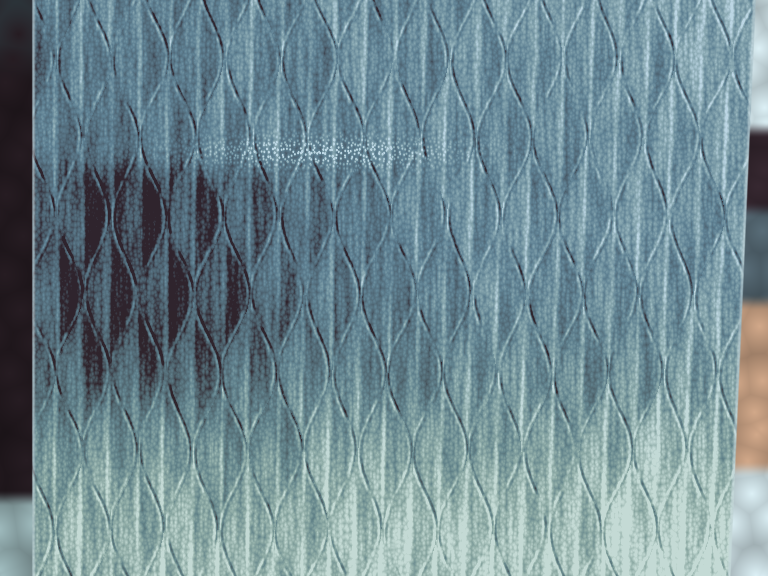
Reproduce this texture procedurally as a Shadertoy shader.

```glsl
// Pane of moulded teal glass: staggered pointed lenses between wavy ridges, with a dark reflection.
#define LENSES 12.8        // lenses across the pane
#define ROW_HEIGHT 0.136   // vertical step between staggered rows
#define FIRST_LENS 0.073   // centre of the first lens, along the pane
#define FIRST_ROW 0.896    // height of the top row of centres
#define SWING 0.44         // sideways swing of a ridge, in half lenses
#define RIDGE_WIDTH 0.0021 // half width of a ridge line
#define PEBBLE_SCALE 165.0 // surface grains per canvas height
#define STREAK_GAIN 0.32
#define GRAIN_GAIN 0.26
#define PANE_LEFT 0.042
const float PI = 3.14159;
const vec3 NIGHT = vec3(0.19, 0.14, 0.17);
const vec3 SLATE = vec3(0.31, 0.38, 0.42);
const vec3 TEAL = vec3(0.39, 0.51, 0.56);
const vec3 MIST = vec3(0.56, 0.66, 0.67);
const vec3 PALE = vec3(0.77, 0.84, 0.86);
const vec3 STONE = vec3(0.61, 0.49, 0.40);

float hash(vec2 p) {
    vec3 q = fract(p.xyx * 0.1031);
    q += dot(q, q.yzx + 33.33);
    return fract((q.x + q.y) * q.z);
}

// Distance to the nearest scattered point
float cellular(vec2 p) {
    float nearest = 2.0;
    for (int j = -1; j <= 1; j++)
    for (int i = -1; i <= 1; i++) {
        vec2 c = floor(p) + vec2(i, j);
        vec2 point = c + vec2(hash(c), hash(c + 57.0));
        nearest = min(nearest, length(point - p));
    }
    return nearest;
}

// Brightness from 0 to 1 mapped to the glass colours
vec3 glassRamp(float tone) {
    float t = clamp(tone, 0.0, 1.0) * 4.0;
    vec3 c = mix(NIGHT, SLATE, clamp(t, 0.0, 1.0));
    c = mix(c, TEAL, clamp(t - 1.0, 0.0, 1.0));
    c = mix(c, MIST, clamp(t - 2.0, 0.0, 1.0));
    return mix(c, PALE, clamp(t - 3.0, 0.0, 1.0));
}

// Neighbouring ridges swing in opposite phase
float phaseSign(float k) { return 1.0 - 2.0 * mod(k, 2.0); }

// Wavy ridge number k at height v
float ridge(float k, float v) {
    float wobble = 0.04 * sin(v * 2.3 + k * 4.1);
    return k + 0.5 + phaseSign(k) * SWING * cos(PI * v) + wobble;
}

// Dim garden seen past both sides of the pane
vec3 surroundings(vec2 p, float aspect) {
    float lumps = cellular(vec2(p.x * aspect, p.y) * 16.0);
    vec3 left = mix(MIST, NIGHT * 0.7, smoothstep(0.12, 0.15, p.y));
    left = mix(left, SLATE * 0.7, smoothstep(0.85, 0.95, p.y) * lumps);
    vec3 right = mix(PALE, STONE * 1.2, smoothstep(0.17, 0.2, p.y));
    right = mix(right, SLATE, smoothstep(0.46, 0.49, p.y));
    right = mix(right, NIGHT, smoothstep(0.62, 0.65, p.y));
    right = mix(right, PALE, smoothstep(0.76, 0.79, p.y));
    return mix(left, right, step(0.5, p.x)) * (1.12 - 0.35 * lumps);
}

void mainImage(out vec4 fragColor, in vec2 fragCoord) {
    vec2 p = fragCoord / iResolution.xy;
    float aspect = iResolution.x / iResolution.y;
    float px = 1.0 / iResolution.y;
    float paneRight = mix(0.951, 0.984, p.y);
    float paneWidth = paneRight - PANE_LEFT;

    // Lattice coordinates: one unit is half a lens by one row
    float u = ((p.x - PANE_LEFT) / paneWidth - FIRST_LENS) * LENSES * 2.0;
    float v = (FIRST_ROW - p.y) / ROW_HEIGHT;
    float unit = paneWidth * aspect / (2.0 * LENSES);

    // Nearest ridge, and the column that the point lies in
    float column = floor(u) - 1.0, nearest = 0.0, offset = 9.0;
    for (int i = -1; i <= 1; i++) {
        float k = floor(u) + float(i);
        float d = u - ridge(k, v);
        column += step(0.0, d);
        if (abs(d) < abs(offset)) { offset = d; nearest = k; }
    }
    float lean = -phaseSign(nearest) * sin(PI * v);
    float slope = SWING * PI * lean * unit / ROW_HEIGHT;
    float dist = offset * unit / sqrt(1.0 + slope * slope);
    float row = floor((v + mod(column, 2.0)) * 0.5 + 0.5);
    float variation = hash(vec2(column, row) + 40.0) - 0.5;

    // Broad light, and a dark reflection on the left
    float shadow = smoothstep(0.55, 0.15, p.x) * smoothstep(0.04, 0.12, p.x)
                 * smoothstep(0.2, 0.42, p.y) * smoothstep(0.75, 0.67, p.y);
    float tone = 0.53 + 0.38 * smoothstep(0.42, 0.0, p.y) + 0.28 * (p.x - 0.5);
    tone += 0.08 * smoothstep(0.7, 1.0, p.y) + 0.14 * variation - 0.23 * shadow;

    // Lens facets: bright spine, and a darker right half bounded by its rim
    float q = u - column + 0.2 * variation;
    float rim = ridge(column, v) - u;
    float darkSide = smoothstep(0.0, 0.12, q) * smoothstep(0.0, 0.3, rim);
    float spine = exp(-pow((q + 0.05) / 0.07, 2.0));
    tone += 0.2 * spine * (1.0 - 0.6 * shadow) - darkSide * (0.13 + 0.17 * shadow);

    // Rough surface of drawn-out streaks and fine grains
    vec2 s = vec2(p.x * aspect, p.y);
    float grain = cellular(s * vec2(1.0, 0.8) * PEBBLE_SCALE);
    float streak = cellular(s * vec2(115.0, 9.0));
    tone += STREAK_GAIN * (0.45 - streak) + GRAIN_GAIN * (0.45 - grain);

    // Broken ridge line, darker where it leans right, lit along its left
    float wear = smoothstep(0.75, 0.3, cellular(vec2(u * 1.5, v * 3.0)));
    float line = 1.0 - smoothstep(RIDGE_WIDTH - px, RIDGE_WIDTH + px, abs(dist));
    float glow = exp(-pow((dist + 2.2 * RIDGE_WIDTH) / (1.2 * RIDGE_WIDTH), 2.0));
    tone += wear * (0.26 * glow - line * mix(0.12, 0.42, smoothstep(-0.6, 0.6, lean)));
    tone -= 0.08 * exp(-abs(dist) / 0.01);

    // Sparkling reflection
    vec2 g = (p - vec2(0.42, 0.735)) / vec2(0.13, 0.022);
    tone += 0.6 * exp(-dot(g, g)) * smoothstep(0.45, 0.1, grain);

    // Blue above, faint green below, pale rims
    vec3 tint = mix(vec3(1.0, 1.02, 0.97), vec3(0.96, 1.0, 1.04), smoothstep(0.1, 0.6, p.y));
    float inset = min(p.x - PANE_LEFT, paneRight - p.x) * aspect;
    vec3 glass = mix(glassRamp(tone) * tint, PALE, 0.6 * smoothstep(0.007, 0.002, inset));
    vec3 color = mix(surroundings(p, aspect), glass, smoothstep(-px, px, inset));
    fragColor = vec4(clamp(color, 0.0, 1.0), 1.0);
}
```
